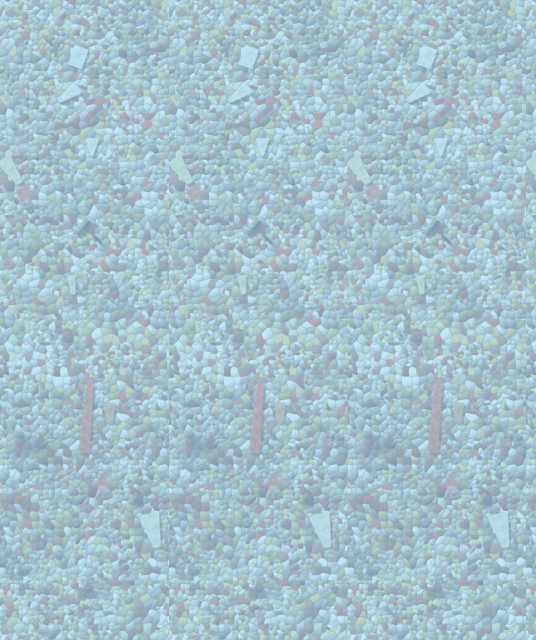
Reproduce this pattern procedurally as a Shadertoy shader.

```glsl
const vec3 SHADOW = vec3(0.51, 0.61, 0.69);
const vec3 PALE = vec3(0.74, 0.88, 0.94);
const vec3 AQUA = vec3(0.71, 0.85, 0.87);
const vec3 SAND = vec3(0.71, 0.82, 0.78);
const vec3 MAUVE = vec3(0.65, 0.70, 0.75);
const vec3 ROSE = vec3(0.70, 0.67, 0.72);

float hash(vec2 p) {
    vec3 q = fract(p.xyx * 0.1031);
    q += dot(q, q.yzx + 33.33);
    return fract((q.x + q.y) * q.z);
}

float noise(vec2 p) {
    vec2 i = floor(p), f = fract(p);
    f *= f * (3.0 - 2.0 * f);
    vec2 e = vec2(0.0, 1.0);
    return mix(mix(hash(i), hash(i + e.yx), f.x),
               mix(hash(i + e.xy), hash(i + e.yy), f.x), f.y);
}

mat2 rotation(float angle) {
    float c = cos(angle), s = sin(angle);
    return mat2(c, -s, s, c);
}

vec3 stoneColor(float pick) {
    if (pick < 0.36) return PALE;
    if (pick < 0.60) return AQUA;
    if (pick < 0.80) return SAND;
    if (pick < 0.94) return MAUVE;
    return ROSE;
}

// Softly blended elongated cells, lit from the upper left
vec3 gravel(vec2 p, float size, float seed, float exposure) {
    vec2 g = p / size, cell = floor(g);
    vec4 sum = vec4(0.0);
    float total = 0.0, nearest = 9.0, second = 9.0;
    for (int j = -1; j <= 1; j++)
    for (int i = -1; i <= 1; i++) {
        vec2 id = cell + vec2(i, j);
        vec2 key = id + seed;
        vec2 jitter = vec2(hash(key), hash(key + 57.3));
        vec2 d = g - id - 0.12 - 0.76 * jitter;
        vec2 e = rotation(6.283 * hash(key + 19.7)) * d * vec2(0.75, 1.3);
        float dist = length(e);
        second = min(second, max(nearest, dist));
        nearest = min(nearest, dist);
        float tone = 0.5 + 0.6 * hash(key + 83.1) - dot(d, vec2(0.3, 0.5));
        float weight = exp(-16.0 * dist * dist);
        sum += weight * vec4(stoneColor(hash(key + 131.9)), tone);
        total += weight;
    }
    sum /= total;
    float gap = smoothstep(0.0, 0.28, second - nearest);
    float tone = (sum.a + exposure) * mix(0.68, 1.0, gap);
    return mix(SHADOW, sum.rgb, clamp(tone, -0.1, 1.08));
}

// Tapered rounded fragment; positive taper narrows its upper end
float fragmentMask(vec2 p, vec2 extent, float angle, float taper) {
    p = rotation(angle) * p;
    float width = extent.x * (1.0 + taper * clamp(p.y / extent.y, -1.0, 1.0));
    vec2 d = abs(p) - vec2(width, extent.y) + 0.002;
    float dist = length(max(d, 0.0)) + min(max(d.x, d.y), 0.0) - 0.002;
    return 1.0 - smoothstep(-0.001, 0.0015, dist);
}

vec3 place(vec3 base, vec2 p, vec2 extent, float angle, float taper, vec3 tint) {
    float shade = fragmentMask(p - vec2(0.003, 0.004), extent, angle, taper);
    base = mix(base, SHADOW, 0.55 * shade);
    float grain = 0.05 * (noise(p * 220.0) - 0.5);
    return mix(base, tint + grain, 0.92 * fragmentMask(p, extent, angle, taper));
}

vec3 stain(vec3 base, vec2 p, vec2 extent, vec3 tint, float strength) {
    float ragged = 0.7 + 0.6 * noise(p * 150.0 + 40.0);
    float mask = 1.0 - smoothstep(0.5, 1.1, length(p / extent) * ragged);
    return mix(base, tint, strength * mask);
}

// One tile of the ground, y pointing down
vec3 ground(vec2 p) {
    float exposure = 0.3 * (noise(p * 26.0 + 11.0) - 0.5);
    exposure -= 0.09 * smoothstep(0.55, 0.72, p.y);
    vec3 coarse = gravel(p, 0.0125, 17.0, exposure);
    vec3 fine = gravel(p, 0.0078, 211.0, exposure);
    vec3 c = mix(coarse, fine, smoothstep(0.42, 0.62, noise(p * 55.0)));

    // Dark hollows and rosy patches
    c = stain(c, p - vec2(0.139, -0.073), vec2(0.020, 0.010), SHADOW, 0.7);
    c = stain(c, p - vec2(0.052, 0.697), vec2(0.026, 0.020), SHADOW, 0.55);
    c = stain(c, p - vec2(0.220, 0.783), vec2(0.009, 0.014), SHADOW, 0.9);
    c = stain(c, p - vec2(0.251, 0.426), vec2(0.006, 0.011), SHADOW, 0.8);
    c = stain(c, p - vec2(0.105, 0.158), vec2(0.010, 0.008), SHADOW, 0.8);
    c = stain(c, p - vec2(0.040, 0.302), vec2(0.013, 0.017), ROSE, 0.8);
    c = stain(c, p - vec2(0.163, 0.757), vec2(0.012, 0.018), ROSE, 0.6);
    c = stain(c, p - vec2(0.224, 0.496), vec2(0.007, 0.007), ROSE, 0.8);

    // Twigs
    c = place(c, p - vec2(0.138, 0.653), vec2(0.0068, 0.054), 0.09, 0.2, ROSE);
    c = place(c, p - vec2(0.134, 0.357), vec2(0.0025, 0.015), 0.7, 0.0, SHADOW);
    c = place(c, p - vec2(0.154, 0.374), vec2(0.002, 0.010), -0.8, 0.0, SHADOW);

    // Large chips
    c = place(c, p - vec2(0.124, 0.089), vec2(0.0115, 0.016), 0.35, 0.0, PALE);
    c = place(c, p - vec2(0.109, 0.147), vec2(0.007, 0.019), 0.95, -0.5, PALE);
    c = place(c, p - vec2(0.146, 0.230), vec2(0.006, 0.014), 0.0, -0.8, PALE);
    c = place(c, p - vec2(0.020, 0.267), vec2(0.009, 0.023), -0.6, -0.4, mix(PALE, SAND, 0.5));
    c = place(c, p - vec2(0.115, 0.445), vec2(0.005, 0.015), -0.1, -0.3, AQUA);
    c = place(c, p - vec2(0.173, 0.645), vec2(0.007, 0.016), 0.0, -0.3, mix(MAUVE, SAND, 0.4));
    c = place(c, p - vec2(0.241, 0.829), vec2(0.011, 0.027), -0.25, -0.5, mix(PALE, AQUA, 0.6));
    return c;
}

// Narrower first column, then equal columns; rows meet near the bottom
vec2 tilePosition(vec2 p) {
    const float FIRST_SEAM = 0.2643, TILE_WIDTH = 0.2786, ROW_SHIFT = 0.093;
    float x = p.x < FIRST_SEAM ? p.x + 0.002 : mod(p.x - FIRST_SEAM, TILE_WIDTH);
    return vec2(x, fract(p.y + ROW_SHIFT) - ROW_SHIFT);
}

void mainImage(out vec4 fragColor, in vec2 fragCoord) {
    vec3 color = vec3(0.0);
    for (int k = 0; k < 4; k++) {
        vec2 offset = vec2(k % 2, k / 2) * 0.5 - 0.25;
        vec2 p = (fragCoord + offset) / iResolution.y;
        color += ground(tilePosition(vec2(p.x, 1.0 - p.y)));
    }
    fragColor = vec4(color / 4.0, 1.0);
}
```
